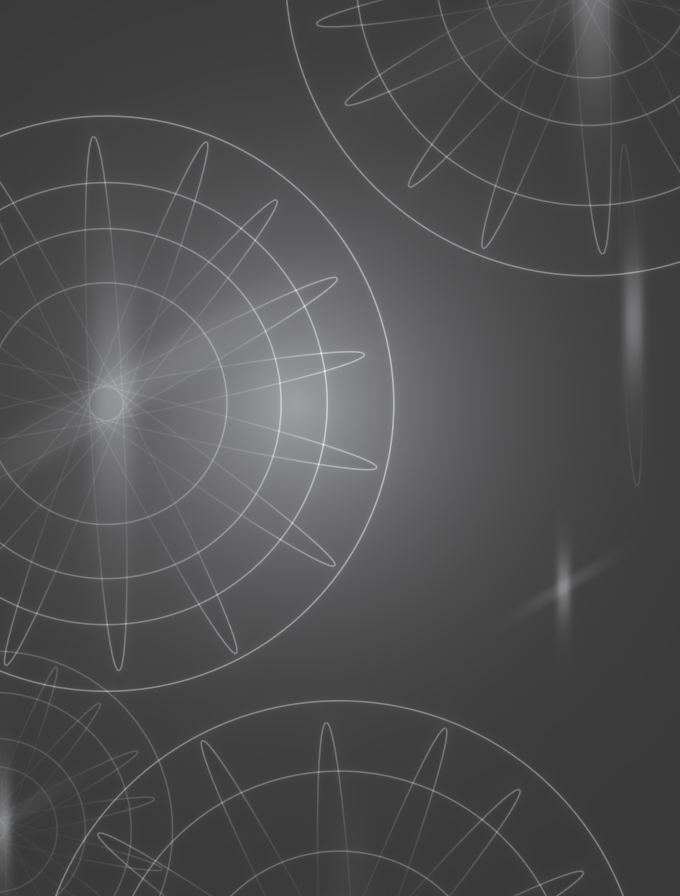
Give the GLSL for this background, as a WebGL 2 fragment shader.

```glsl
#version 300 es
precision highp float;
// Dark grey backdrop with a soft radial glow, ringed dials, thin petals and light flares.

uniform vec2 u_resolution;
out vec4 fragColor;

const int PETALS = 8;
const float petalAngle[PETALS] = float[](92.7, 69.0, 50.0, 28.5, 10.8, -13.3, -35.3, -62.5);
const float petalLength[PETALS] = float[](0.298, 0.3125, 0.296, 0.293, 0.293, 0.310, 0.3125, 0.314);

// Rotates so that the given direction lies along x.
vec2 alongAxis(vec2 p, float degrees) {
  float a = radians(degrees);
  return vec2(dot(p, vec2(cos(a), sin(a))), dot(p, vec2(-sin(a), cos(a))));
}

// Antialiased hairline with a faint halo.
float hairline(float d) {
  float pixel = 1.0 / u_resolution.y;
  d = abs(d);
  return clamp((0.0009 - d) / pixel + 0.5, 0.0, 1.0) + 0.16 * exp(-d / 0.0035);
}

// Approximate distance to an ellipse outline.
float ellipseDistance(vec2 p, vec2 radii) {
  float k = length(p / radii);
  return k * (k - 1.0) / max(length(p / (radii * radii)), 0.001);
}

// Outlined thin ellipse, brightest at both tips.
float petal(vec2 p, float degrees, vec2 radii) {
  vec2 q = alongAxis(p, degrees);
  float tip = smoothstep(0.25, 1.0, abs(q.x) / radii.x);
  return hairline(ellipseDistance(q, radii)) * mix(0.035, 0.2, tip * tip);
}

// Four rings and a fan of petals sharing one centre.
float dial(vec2 p, float scale, float innerScale) {
  float r = length(p);
  float light = 0.24 * hairline(r - 0.321 * scale);
  light += 0.20 * hairline(r - 0.2467 * scale);
  light += 0.17 * hairline(r - 0.1953 * scale * innerScale);
  light += 0.13 * hairline(r - 0.1348 * scale * innerScale);
  for (int i = 0; i < PETALS; i++) {
    light += petal(p, petalAngle[i], scale * vec2(petalLength[i], 0.0185));
  }
  return light;
}

// Soft elongated light.
float beam(vec2 p, float degrees, vec2 size) {
  vec2 q = alongAxis(p, degrees) / size;
  return exp(-q.x * q.x - pow(abs(q.y), 3.0));
}

// Upright bright core, longer veil and a slanted streak.
float flare(vec2 p, vec2 size, float streak) {
  return beam(p, 90.0, size)
       + 0.42 * beam(p, 90.0, size * vec2(1.8, 1.4))
       + streak * beam(p, 31.0, size * vec2(1.7, 1.1));
}

void main() {
  vec2 p = gl_FragCoord.xy / u_resolution.y;

  // Radial background glow
  float r = length(p - vec2(0.3295, 0.548));
  float glow = exp(-r / 0.241 - r * r / 0.133);
  vec3 color = vec3(0.228, 0.225, 0.228) + vec3(0.395, 0.402, 0.412) * glow;

  // Flares
  float light = 0.11 * flare(p - vec2(0.126, 0.556), vec2(0.105, 0.023), 0.65);
  light += 0.13 * flare(p - vec2(0.663, 0.995), vec2(0.085, 0.021), 0.0);
  light += 0.045 * beam(p - vec2(0.640, 1.010), 28.0, vec2(0.20, 0.035));
  light += 0.15 * flare(p - vec2(0.707, 0.644), vec2(0.055, 0.010), 0.0);
  light += 0.15 * flare(p - vec2(0.629, 0.345), vec2(0.030, 0.007), 0.5);
  light += 0.16 * flare(p - vec2(0.003, 0.082), vec2(0.045, 0.009), 0.3);
  light += 0.025 * beam(p - vec2(0.390, 0.020), 90.0, vec2(0.09, 0.025));

  // Dials and a lone faint petal
  light += dial(p - vec2(0.1185, 0.5495), 1.0, 1.0);
  light += 0.95 * dial(p - vec2(0.6576, 1.0312), 1.056, 0.83);
  light += 0.95 * dial(p - vec2(0.3789, -0.1211), 1.056, 0.83);
  light += 0.5 * dial(p - vec2(-0.0065, 0.0742), 0.62, 0.84);
  light += 0.25 * petal(p - vec2(0.7038, 0.648), 92.2, vec2(0.19, 0.01));

  color += light * vec3(0.98, 1.0, 1.01);
  fragColor = vec4(color, 1.0);
}
```
